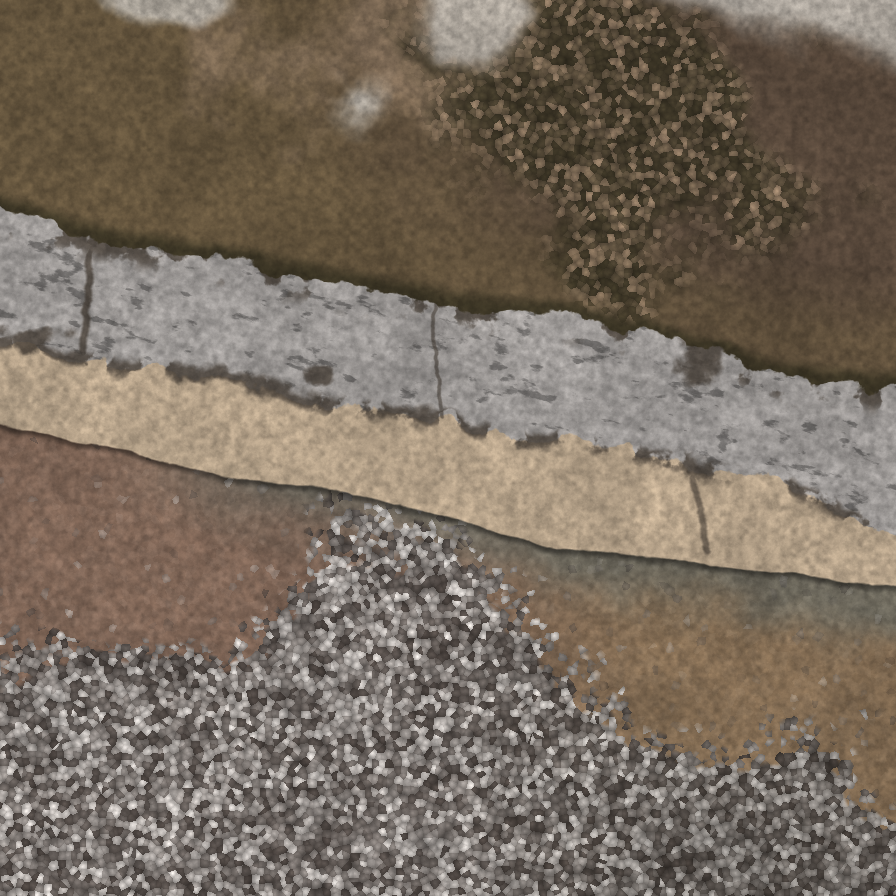
This texture is drawn by a Shadertoy shader. Its source:

```glsl
// Weathered concrete kerb crossing stained ground, with loose gravel below.
// Height profiles roughened by fractal noise split the layers; cellular
// noise makes the stones, and distances to lines make the cracks.
const vec3 OLIVE = vec3(.385, .325, .235);
const vec3 BROWN = vec3(.335, .275, .225);
const vec3 BEIGE = vec3(.52, .44, .36);
const vec3 RED_SOIL = vec3(.485, .385, .325);
const vec3 TAN_SOIL = vec3(.505, .415, .315);
const vec3 DAMP = vec3(.41, .405, .365);
const vec3 LIME = vec3(.70, .68, .65);
const vec3 CONCRETE = vec3(.605, .59, .58);
const vec3 CREAM = vec3(.70, .625, .53);
const vec3 MOSS = vec3(.21, .19, .13);
const vec3 CRACK = vec3(.27, .24, .21);
const vec3 STONE_DARK = vec3(.24, .22, .21);
const vec3 STONE_PALE = vec3(.74, .73, .72);
const float STONE_SCALE = 125.0;
const float ROUGHNESS = .024;

// Heights of kerb top, seam, kerb base and gravel, left to right
const vec4 LAYERS[9] = vec4[9](
    vec4(.766, .622, .525, .22), vec4(.733, .588, .50, .27), vec4(.712, .578, .47, .24),
    vec4(.687, .538, .456, .39), vec4(.664, .531, .424, .37), vec4(.648, .509, .388, .24),
    vec4(.618, .482, .375, .165), vec4(.583, .463, .361, .14), vec4(.57, .40, .342, .10));

float hash(vec2 p) {
    vec3 q = fract(p.xyx * .1031);
    q += dot(q, q.yzx + 33.33);
    return fract((q.x + q.y) * q.z);
}

float noise(vec2 p) {
    vec2 i = floor(p), f = fract(p);
    f *= f * (3.0 - 2.0 * f);
    return mix(mix(hash(i), hash(i + vec2(1, 0)), f.x),
               mix(hash(i + vec2(0, 1)), hash(i + 1.0), f.x), f.y);
}

float fbm(vec2 p) {
    float sum = 0.0, amp = .5;
    for (int i = 0; i < 5; i++, amp *= .5) {
        sum += amp * noise(p);
        p = mat2(1.6, 1.2, -1.2, 1.6) * p + 17.3;
    }
    return sum;
}

// Nearest stone: distance to its centre, random value
vec2 stones(vec2 p) {
    vec2 best = vec2(9, 0);
    for (int k = 0; k < 9; k++) {
        vec2 c = floor(p) + vec2(k % 3 - 1, k / 3 - 1);
        float d = length(c + vec2(hash(c), hash(c + 57.0)) - p);
        if (d < best.x) best = vec2(d, hash(c + 113.0));
    }
    return best;
}

float blob(vec2 p, vec2 centre, vec2 radius, float rough) {
    return 1.0 - smoothstep(.6, 1.25, length((p - centre) / radius) + 2.4 * rough);
}

float crack(vec2 p, vec2 a, vec2 b, float width) {
    vec2 q = p - mix(a, b, clamp((p.y - a.y) / (b.y - a.y), 0.0, 1.0));
    q.x -= .016 * (fbm(vec2(p.y * 38.0, a.x * 90.0)) - .48);
    return 1.0 - smoothstep(width * .4, width * 1.5, length(q));
}

vec3 upperGround(vec2 p, float above, float rough, vec2 stone) {
    vec3 col = mix(OLIVE, BROWN, smoothstep(.35, .78, p.x + rough * .4));
    col = mix(col, OLIVE, .7 * smoothstep(.14, .04, above));
    col = mix(col, BEIGE, .8 * blob(p, vec2(.41, .94), vec2(.17, .13), rough));
    // Pale lime deposits
    float lime = smoothstep(-.015, .02, p.y - 1.0 + .28 * (p.x - .74) + rough * .08);
    lime = max(lime, blob(p, vec2(.52, .98), vec2(.055, .06), rough));
    lime = max(lime, blob(p, vec2(.40, .885), vec2(.05, .075), rough));
    lime = max(lime, blob(p, vec2(.20, 1), vec2(.06, .025), rough));
    col = mix(col, LIME, .85 * lime);
    // Dark patch of exposed grit
    vec2 q = p - vec2(.67, .87);
    q.y += .25 * q.x;
    vec3 grit = mix(MOSS, BEIGE * 1.15, pow(stone.y, 2.3)) * (1.12 - .4 * stone.x);
    return mix(col, grit, .85 * blob(q, vec2(0), vec2(.24, .16), rough) * (1.0 - lime));
}

vec3 lowerGround(vec2 p, float below, float edge, float rough, vec2 stone) {
    vec3 col = mix(RED_SOIL, TAN_SOIL, smoothstep(.42, .75, p.x));
    float damp = smoothstep(.095, .01, below + rough * .12) * smoothstep(.1, .35, p.x);
    col = mix(col, DAMP, .85 * damp);
    vec3 gravel = mix(STONE_DARK, STONE_PALE, pow(stone.y, 1.25));
    gravel *= (1.2 - .5 * stone.x) * mix(1.05, .88, smoothstep(.25, .9, p.x - p.y));
    // Stones thin out one by one toward bare soil
    float cover = smoothstep(-.055, .055, edge - p.y + rough * .22);
    float present = smoothstep(-.1, .1, cover * 1.15 - hash(vec2(stone.y * 531.0, 8)));
    return mix(col, gravel, .9 * max(present, .06)) * (1.0 - .42 * smoothstep(.01, .001, below));
}

void mainImage(out vec4 fragColor, in vec2 fragCoord) {
    vec2 p = fragCoord / iResolution.xy, stone = stones(p * STONE_SCALE);
    float aa = 1.2 / iResolution.y, s = min(p.x, .9999) * 8.0;
    float rough = fbm(p * 9.0) - .48, jag = fbm(p * 36.0 + 5.0) - .48;
    float grain = (.78 + .46 * fbm(p * 150.0)) * (.87 + .27 * fbm(p * 19.0));
    vec4 layer = mix(LAYERS[int(s)], LAYERS[int(s) + 1], fract(s));
    vec3 h = p.y - layer.xyz + ROUGHNESS * (rough * vec3(1, 1.5, .6) + jag * vec3(1.3, 1.5, .3));

    // Streaked grey face above a cream ledge
    vec2 along = mat2(.97, .23, -.23, .97) * p;
    vec3 face = CONCRETE * (.9 + .2 * fbm(along * vec2(28, 130)));
    face *= 1.0 - .3 * smoothstep(.62, .74, fbm(along * vec2(45, 100) + 9.0));
    vec3 col = mix(CREAM, face, smoothstep(-aa, aa, h.y));

    // Pits and cracks
    float pits = smoothstep(0.0, .09, jag + .04) * smoothstep(.014, .003, abs(h.y - .003));
    pits = max(pits, smoothstep(.06, .14, jag) * smoothstep(.032, .006, abs(h.x)));
    pits = max(pits, blob(p, vec2(.782, .6), vec2(.018, .034), jag));
    pits = max(pits, blob(p, vec2(.357, .579), vec2(.017, .01), jag));
    pits = max(pits, blob(p, vec2(.04, .622), vec2(.034, .012), jag));
    pits = max(pits, crack(p, vec2(.101, .74), vec2(.093, .605), .0042));
    pits = max(pits, .75 * crack(p, vec2(.483, .665), vec2(.494, .535), .0022));
    pits = max(pits, .8 * crack(p, vec2(.775, .48), vec2(.789, .385), .0038));
    col = mix(col, CRACK, .82 * pits);

    // Ground on either side, mossy along the upper contact
    float moss = .014 + .035 * max(jag + .5 * rough, -.15);
    vec3 upper = upperGround(p, h.x, rough, stone);
    upper = mix(upper, MOSS, .88 * smoothstep(moss + .008, moss * .3, h.x));
    col = mix(col, upper, smoothstep(-aa, aa, h.x));
    col = mix(lowerGround(p, -h.z, layer.w, rough, stone), col, smoothstep(-aa, aa, h.z));
    fragColor = vec4(col * grain, 1);
}
```
